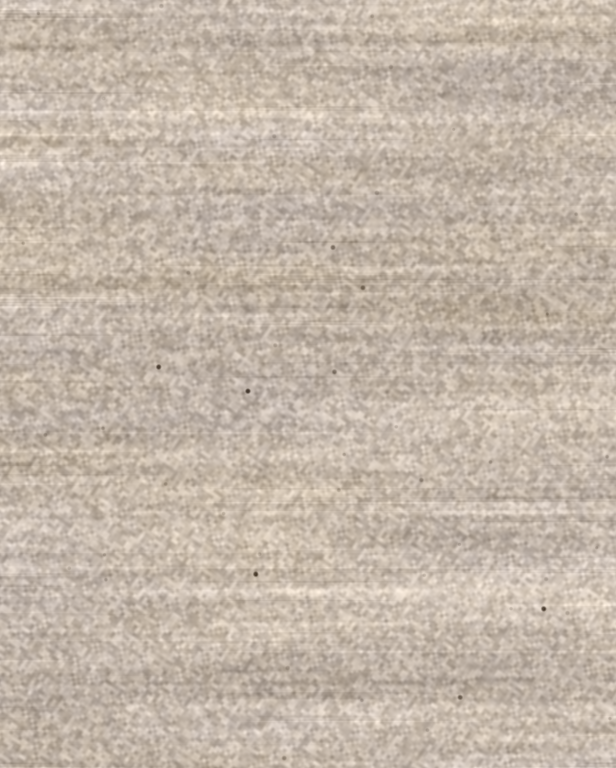
This texture is drawn by a WebGL 2 fragment shader. Its source:

```glsl
#version 300 es
precision highp float;

uniform vec2 u_resolution;
out vec4 fragColor;

// Colours
const vec3 BASE = vec3(0.769, 0.717, 0.662);
const vec3 WARM_TINT = vec3(0.006, 0.001, -0.016);

// Frequencies per canvas height: x along the fibres, y across them
const vec2 BAND_FREQ = vec2(1.6, 17.0);
const vec2 STREAK_FREQ = vec2(3.2, 80.0);
const vec2 FIBRE_FREQ = vec2(6.0, 190.0);
const vec2 THREAD_FREQ = vec2(2.4, 165.0);
const vec2 TINT_FREQ = vec2(3.0, 22.0);
const float FINE_GRAIN_FREQ = 215.0;
const float COARSE_GRAIN_FREQ = 125.0;
const float SPECK_FREQ = 26.0;

// Strengths
const float BAND_AMP = 0.034;
const float STREAK_AMP = 0.042;
const float FIBRE_AMP = 0.036;
const float THREAD_AMP = 0.055;
const float FINE_GRAIN_AMP = 0.090;
const float COARSE_GRAIN_AMP = 0.055;
const float SPECK_SHARE = 0.10;
const float SPECK_RADIUS = 0.0042;

uint mixBits(uint n) {
    n ^= n >> 16; n *= 0x7feb352du;
    n ^= n >> 15; n *= 0x846ca68bu;
    return n ^ (n >> 16);
}

// Uniform random value in 0..1 for a lattice cell
float hash(vec2 cell, int seed) {
    uvec2 c = uvec2(ivec2(cell));
    uint n = mixBits(c.x + mixBits(c.y + mixBits(uint(seed))));
    return float(n >> 8) / 16777216.0;
}

// Smooth value noise in -1..1
float noise(vec2 p, int seed) {
    vec2 i = floor(p), f = fract(p);
    f = f * f * (3.0 - 2.0 * f);
    float low = mix(hash(i, seed), hash(i + vec2(1, 0), seed), f.x);
    float high = mix(hash(i + vec2(0, 1), seed), hash(i + vec2(1, 1), seed), f.x);
    return 2.0 * mix(low, high, f.y) - 1.0;
}

mat2 rotation(float angle) {
    float c = cos(angle), s = sin(angle);
    return mat2(c, s, -s, c);
}

// Horizontal bands and fibres, with sparse thin light and dark threads
float streaks(vec2 p) {
    float tone = BAND_AMP * noise(p * BAND_FREQ, 1)
               + STREAK_AMP * noise(p * STREAK_FREQ, 2)
               + FIBRE_AMP * noise(p * FIBRE_FREQ, 3);
    float thread = noise(p * THREAD_FREQ, 4);
    float lines = smoothstep(0.55, 1.0, thread) - smoothstep(0.55, 1.0, -thread);
    return tone + THREAD_AMP * lines;
}

// Isotropic mottling, turned off the axes to hide the lattice
float grain(vec2 p) {
    return FINE_GRAIN_AMP * noise(rotation(0.6) * p * FINE_GRAIN_FREQ, 5)
         + COARSE_GRAIN_AMP * noise(rotation(1.1) * p * COARSE_GRAIN_FREQ, 6);
}

// Scattered dark dots, mostly faint with a few strong ones
float specks(vec2 p) {
    vec2 cell = floor(p * SPECK_FREQ);
    float present = step(hash(cell, 7), SPECK_SHARE);
    vec2 offset = 0.2 + 0.6 * vec2(hash(cell, 8), hash(cell, 9));
    float strength = hash(cell, 10);
    float radius = SPECK_RADIUS * mix(0.7, 1.1, strength);
    float dist = length(p - (cell + offset) / SPECK_FREQ);
    float dot = 1.0 - smoothstep(0.25 * radius, radius, dist);
    return present * dot * mix(0.12, 0.55, pow(strength, 10.0));
}

void main() {
    vec2 p = gl_FragCoord.xy / u_resolution.y;
    float tone = streaks(p) + grain(p) - specks(p);
    float tint = noise(p * TINT_FREQ, 11) + 0.6 * noise(p * 70.0, 12);
    vec3 colour = BASE + tone + WARM_TINT * tint;
    fragColor = vec4(clamp(colour, 0.0, 1.0), 1.0);
}
```
